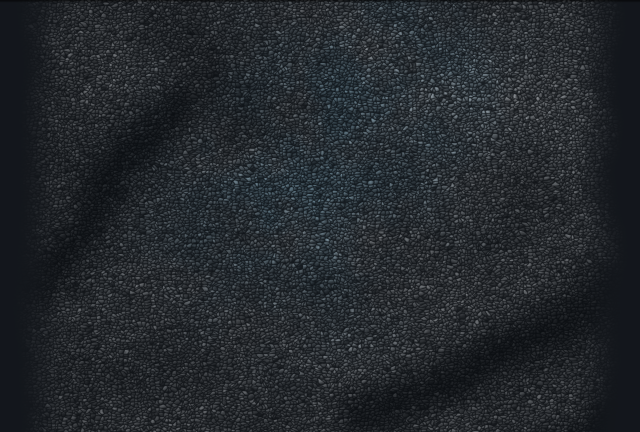
This texture is drawn by a WebGL 2 fragment shader. Its source:

```glsl
#version 300 es
precision highp float;
// Dark, softly folded leather with a fine pebbled grain.
// Cellular noise gives small domes and creases; broad gaussians and
// value noise shade the folds, and both sides fade into flat darkness.

uniform vec2 u_resolution;
out vec4 fragColor;

// Integer hash: three random values in 0..1 per lattice cell
vec3 hash3(vec2 cell, uint seed) {
    uvec3 v = uvec3(uvec2(ivec2(cell)), seed) * 1664525u + 1013904223u;
    v.x += v.y * v.z; v.y += v.z * v.x; v.z += v.x * v.y;
    v ^= v >> 16u;
    v.x += v.y * v.z; v.y += v.z * v.x; v.z += v.x * v.y;
    return vec3(v >> 8u) / 16777216.0;
}

float valueNoise(vec2 p) {
    vec2 i = floor(p), f = fract(p);
    f = f * f * (3.0 - 2.0 * f);
    float low = mix(hash3(i, 7u).x, hash3(i + vec2(1, 0), 7u).x, f.x);
    float high = mix(hash3(i + vec2(0, 1), 7u).x, hash3(i + vec2(1, 1), 7u).x, f.x);
    return mix(low, high, f.y);
}

float fbm(vec2 p) {
    float sum = 0.0, amp = 0.5;
    for (int i = 0; i < 4; i++) {
        sum += amp * valueNoise(p);
        p = mat2(1.6, 1.2, -1.2, 1.6) * p + 17.3;
        amp *= 0.5;
    }
    return sum / 0.9375;
}

// Soft band of the given half width around the segment a-b
float band(vec2 p, vec2 a, vec2 b, float width) {
    vec2 ab = b - a;
    float t = clamp(dot(p - a, ab) / dot(ab, ab), 0.0, 1.0);
    float d = length(p - a - ab * t) / width;
    return exp(-d * d);
}

// Brightness of the grain: creases, lit domes and rare glints
float pebbles(vec2 p) {
    vec2 q = p * vec2(108.0, 138.0);
    q += 1.2 * vec2(valueNoise(p * 17.0), valueNoise(p * 17.0 + 40.0));
    q += 0.7 * vec2(valueNoise(q * 0.9 + 9.0), valueNoise(q * 0.9 + 70.0));
    vec2 base = floor(q), toCentre = vec2(0);
    vec3 traits = vec3(0);
    float nearest = 9.0, second = 9.0;
    for (int y = -1; y <= 1; y++)
    for (int x = -1; x <= 1; x++) {
        vec2 cell = base + vec2(x, y);
        vec3 rnd = hash3(cell, 1u);
        vec2 r = cell + 0.05 + 0.9 * rnd.xy - q;
        float d = length(r);
        if (d < nearest) {
            second = nearest; nearest = d;
            toCentre = r; traits = rnd;
        } else second = min(second, d);
    }
    float dome = smoothstep(-0.08, 0.5, second - nearest);
    float tilt = clamp(1.0 - dot(toCentre, vec2(-0.5, 1.3)), 0.1, 1.9);
    float glint = pow(traits.z, 16.0) * smoothstep(0.5, 0.1, nearest);
    return dome * tilt * (0.65 + 0.7 * traits.z) + 0.9 * glint;
}

// Broad light over the folded hide
float foldLight(vec2 p) {
    vec2 w = p + 0.09 * (vec2(fbm(p * 5.0), fbm(p * 5.0 + 31.0)) - 0.5);
    float light = 0.91 + 0.5 * (fbm(p * 6.5 + 3.0) - 0.5);
    light += 0.26 * band(w, vec2(0.78, 0.58), vec2(0.92, 0.82), 0.32);
    light += 0.16 * band(w, vec2(1.12, 0.8), vec2(1.3, 0.76), 0.16);
    light += 0.14 * band(w, vec2(0.14, 0.9), vec2(0.28, 0.86), 0.13);
    light += 0.13 * band(w, vec2(0.85, 0.17), vec2(1.3, 0.38), 0.08);
    light *= 1.0 - 0.6 * band(w, vec2(0.39, 0.78), vec2(0.11, 0.34), 0.055);
    light *= 1.0 - 0.25 * band(w, vec2(0.4, 0.94), vec2(0.5, 0.84), 0.07);
    light *= 1.0 - 0.22 * band(w, vec2(0.56, 0.68), vec2(0.62, 0.67), 0.06);
    light *= 1.0 - 0.6 * band(w, vec2(1.4, 0.31), vec2(0.86, 0.03), 0.07);
    light += 0.2 * band(w, vec2(1.24, 0.02), vec2(1.4, 0.13), 0.045);
    light *= 1.0 - 0.85 * band(w, vec2(1.5, 0.09), vec2(1.38, -0.05), 0.08);
    return max(light, 0.08);
}

void main() {
    vec2 p = gl_FragCoord.xy / u_resolution.y;
    float aspect = u_resolution.x / u_resolution.y;

    // Grain averaged over four points of the pixel
    float grain = 0.0;
    for (int i = 0; i < 4; i++) {
        vec2 offset = vec2(i & 1, i >> 1) * 0.5 - 0.25;
        grain += 0.25 * pebbles(p + offset / u_resolution.y);
    }

    float value = 0.03 + foldLight(p) * (0.045 + 0.15 * grain);
    vec3 colour = value + vec3(-0.003, 0.009, 0.024);

    // Cool sheen in the middle
    float sheen = band(p, vec2(0.65, 0.52), vec2(0.88, 0.8), 0.28);
    sheen *= smoothstep(0.2, 0.75, fbm(p * 9.0 + 55.0));
    colour += sheen * value * vec3(-0.16, 0.02, 0.1);

    // Flat dark margins and a thin shaded top edge
    float side = min(p.x, aspect - p.x) + 0.05 * (fbm(p * 7.0) - 0.5);
    colour = mix(vec3(0.075, 0.088, 0.108), colour, smoothstep(0.04, 0.16, side));
    colour *= 1.0 - 0.5 * smoothstep(0.993, 0.999, p.y);
    fragColor = vec4(colour, 1.0);
}
```
